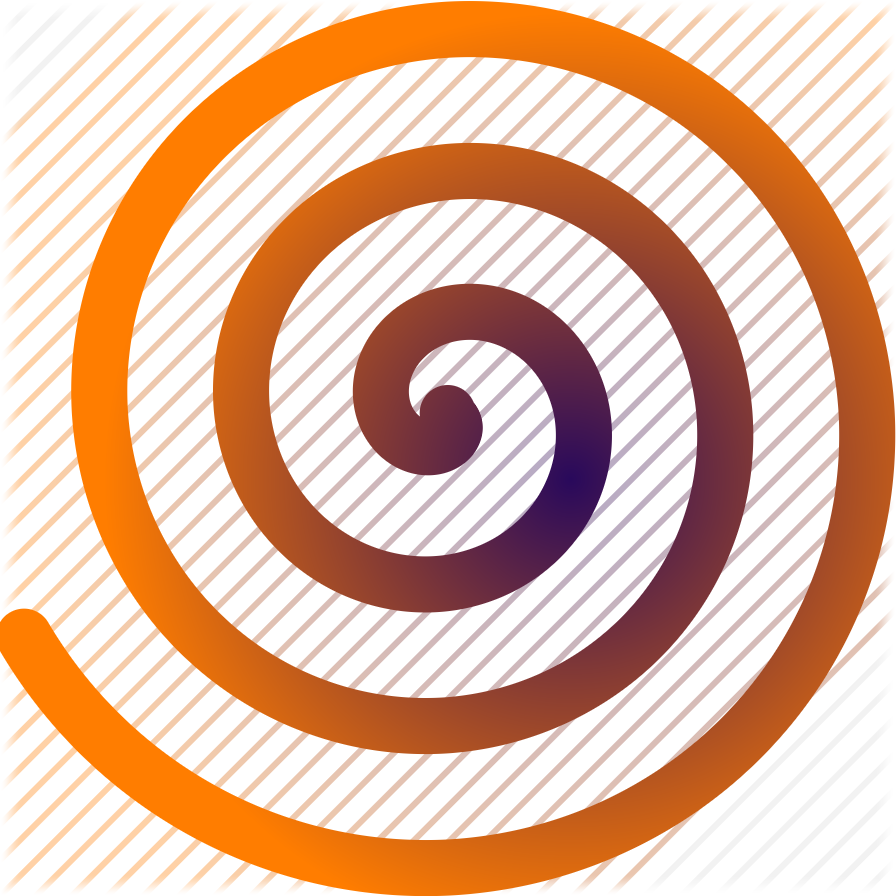
Reproduce this background procedurally as a WebGL 2 fragment shader.

```glsl
#version 300 es
precision highp float;
// A round-capped Archimedean spiral over fine diagonal hatching on white.
// The spiral is a distance field refined by Newton steps on its arms;
// band and hatching are tinted by radial gradients with a shared focus.

uniform vec2 u_resolution;
out vec4 fragColor;

const float TAU = 6.2831853;

// Spiral, in canvas units
const vec2 SPIRAL_CENTER = vec2(0.4997, 0.539);
const float PITCH = 0.1588;        // radial growth per turn
const float TURNS = 3.367;
const float START_ANGLE = -0.35;
const float HALF_WIDTH = 0.0313;

// Colour gradient
const vec2 GLOW_CENTER = vec2(0.637, 0.465);
const float BAND_RADIUS = 0.521;
const float HATCH_RADIUS = 0.62;
const vec3 NAVY = vec3(0.16, 0.035, 0.36);
const vec3 ORANGE = vec3(1.0, 0.49, 0.0);

// Hatching
const float HATCH_PERIOD = 0.04;   // measured along either axis
const float HATCH_HALF_WIDTH = 0.0034;
const float HATCH_OPACITY = 0.35;
const float EDGE_FADE = 0.025;
const vec3 CORNER_GREY = vec3(0.6);
const float CORNER_OPACITY = 0.13;
const float CORNER_START = 0.82;   // distance from the main diagonal, in x - y
const float CORNER_END = 0.86;

vec2 spiralDirection(float turn) {
    float angle = START_ANGLE - TAU * turn;
    return vec2(cos(angle), sin(angle));
}

// Distance to the centre line: seed every arm, then slide to the nearest point
float spiralDistance(vec2 p) {
    float phase = fract((START_ANGLE - atan(p.y, p.x)) / TAU);
    float nearest = length(p);
    for (int arm = -1; arm <= 3; arm++) {
        float turn = clamp(float(arm) + phase, 0.0, TURNS);
        for (int i = 0; i < 5; i++) {
            vec2 dir = spiralDirection(turn);
            vec2 offset = PITCH * turn * dir - p;
            nearest = min(nearest, length(offset));
            vec2 tangent = PITCH * (dir + TAU * turn * vec2(dir.y, -dir.x));
            float stepSize = dot(offset, tangent) / dot(tangent, tangent);
            turn = clamp(turn - 0.75 * stepSize, 0.0, TURNS);
        }
    }
    return nearest;
}

vec3 glow(vec2 p, float radius) {
    return mix(NAVY, ORANGE, clamp(distance(p, GLOW_CENTER) / radius, 0.0, 1.0));
}

float coverage(float signedDistance, float pixel) {
    return clamp(0.5 - signedDistance / pixel, 0.0, 1.0);
}

// Diagonal lines that fade at the border and turn grey in two corners
vec3 hatching(vec2 p, float pixel) {
    float across = p.x - p.y;
    float cell = abs(fract(across / HATCH_PERIOD + 0.5) - 0.5);
    float lineDistance = cell * HATCH_PERIOD * 0.70711;
    float line = coverage(lineDistance - HATCH_HALF_WIDTH, pixel);

    vec2 border = min(p, 1.0 - p);
    float fade = smoothstep(0.0, EDGE_FADE, min(border.x, border.y));
    float corner = smoothstep(CORNER_START, CORNER_END, abs(across + 0.01));
    corner = max(corner, smoothstep(0.68, 0.72, across));

    vec3 tint = mix(glow(p, HATCH_RADIUS), CORNER_GREY, corner);
    float opacity = mix(HATCH_OPACITY, CORNER_OPACITY, corner);
    return mix(vec3(1.0), tint, line * fade * opacity);
}

void main() {
    float pixel = 1.0 / min(u_resolution.x, u_resolution.y);
    vec2 p = gl_FragCoord.xy * pixel;

    vec3 color = hatching(p, pixel);
    float band = coverage(spiralDistance(p - SPIRAL_CENTER) - HALF_WIDTH, pixel);
    color = mix(color, glow(p, BAND_RADIUS), band);

    fragColor = vec4(color, 1.0);
}
```
